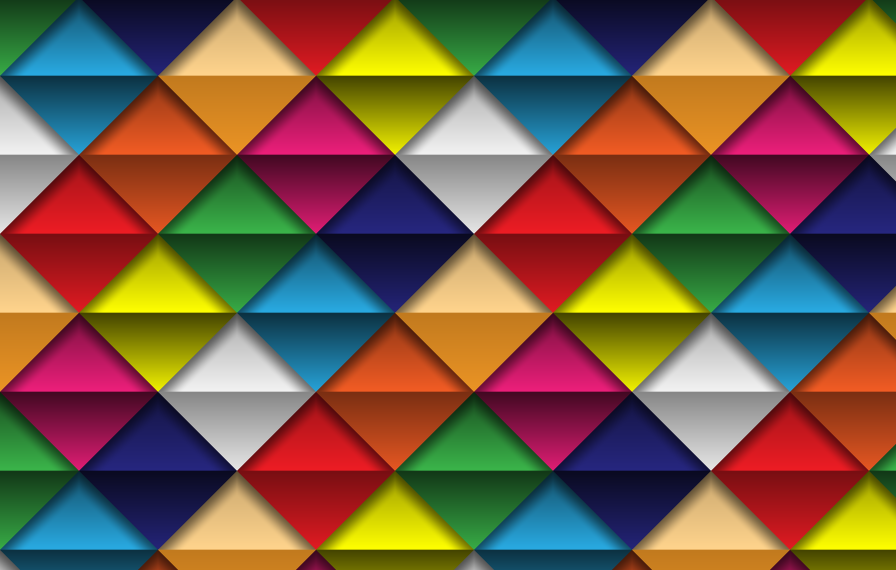
Reproduce this pattern procedurally as a Shadertoy shader.

```glsl
// Interlocking folded diamonds in nine colours, each split by a horizontal crease.
// A rotated grid finds the diamond; vertical gradients shade its two halves and
// a soft shadow along the upper edges makes every row tuck under the one above.

const float ROWS = 7.215;          // crease rows over the canvas height
const float FIRST_CREASE = 0.958;  // first crease below the top, in rows
const float SHADOW_WIDTH = 0.23;
const float SHADOW_FLOOR = 0.45;   // brightness left at the shadowed edge
const float FOLD_TIP = 0.95;       // brightness at the lower tip
const int SAMPLES = 3;             // antialiasing samples per axis

// Three colour triads, used by successive rows
const vec3 PAINT[9] = vec3[9](
    vec3(0.16, 0.67, 0.89), vec3(1.00, 0.83, 0.55), vec3(1.00, 1.00, 0.00),
    vec3(0.95, 0.95, 0.95), vec3(0.95, 0.36, 0.14), vec3(0.93, 0.12, 0.48),
    vec3(0.93, 0.11, 0.14), vec3(0.23, 0.71, 0.29), vec3(0.15, 0.15, 0.50));

// Brightness at the upper apex, and just below the crease
const vec2 DIM[9] = vec2[9](
    vec2(0.45, 0.28), vec2(0.78, 0.78), vec2(0.60, 0.26),
    vec2(0.70, 0.55), vec2(0.58, 0.50), vec2(0.50, 0.27),
    vec2(0.66, 0.50), vec2(0.42, 0.30), vec2(0.50, 0.24));

const int PEACH = 1;
const vec3 AMBER = vec3(0.97, 0.61, 0.15);  // underside of the peach diamond

// Colours step through a triad; every three rows shift by one and a half columns
int paintIndex(vec2 center) {
    float triad = mod(center.y, 3.0);
    float shift = 3.0 * floor(center.y / 3.0);
    float member = mod(floor((center.x - shift) * 0.5), 3.0);
    return int(triad + 0.5) * 3 + int(member + 0.5);
}

vec3 foldedDiamonds(vec2 p) {
    // Diamond containing p, through coordinates along its diagonals
    vec2 cell = floor(vec2(p.x + p.y, p.x - p.y) * 0.5);
    vec2 center = vec2(cell.x + cell.y + 1.0, cell.x - cell.y);
    vec2 local = p - center;
    int id = paintIndex(center);
    vec3 paint = PAINT[id];

    // Lower half: dark under the crease, brighter towards the tip
    if (local.y > 0.0) {
        if (id == PEACH) paint = AMBER;
        return paint * mix(DIM[id].y, FOLD_TIP, local.y);
    }

    // Upper half: brightens to the crease, shaded along both slopes
    float edge = (1.0 - abs(local.x) - abs(local.y)) * 0.7071;
    float shadow = mix(SHADOW_FLOOR, 1.0, smoothstep(-0.03, SHADOW_WIDTH, edge));
    return paint * mix(DIM[id].x, 1.0, 1.0 + local.y) * shadow;
}

void mainImage(out vec4 fragColor, in vec2 fragCoord) {
    vec3 sum = vec3(0.0);
    for (int j = 0; j < SAMPLES; j++)
    for (int i = 0; i < SAMPLES; i++) {
        vec2 jitter = (vec2(i, j) + 0.5) / float(SAMPLES) - 0.5;
        vec2 p = (fragCoord + jitter) / iResolution.y * ROWS;
        p.y = ROWS - p.y - FIRST_CREASE;  // rows count downwards
        sum += foldedDiamonds(p);
    }
    fragColor = vec4(sum / float(SAMPLES * SAMPLES), 1.0);
}
```
